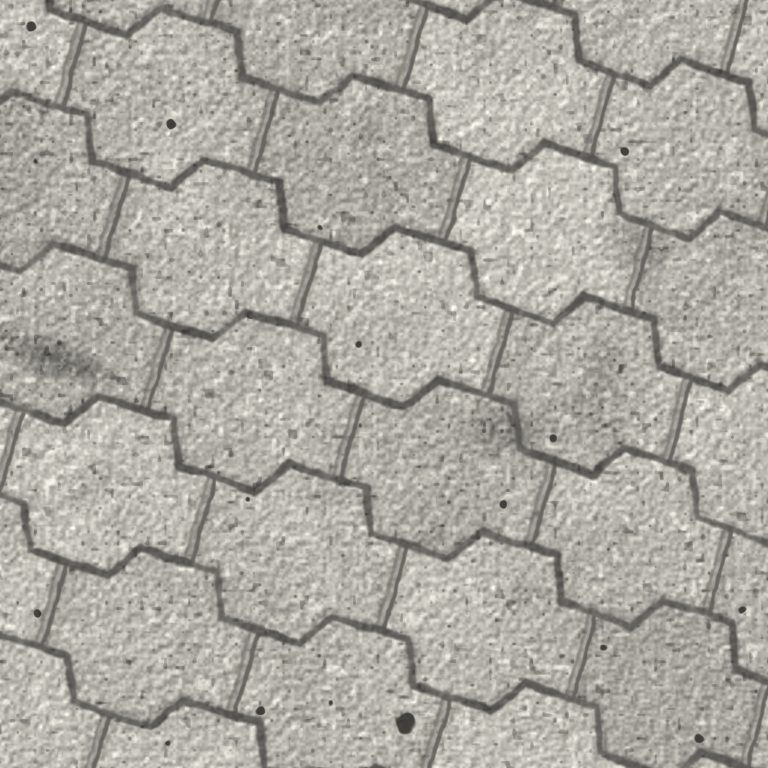
A Shadertoy shader for this texture:

```glsl
// Lattice steps and one stone rim, in canvas units with y pointing down
const vec2 ALONG = vec2(0.25, 0.0885);
const vec2 DOWN = vec2(0.056, 0.198);
const vec2 ORIGIN = vec2(0.471, 0.332);
const vec2 RIM[5] = vec2[5](vec2(0.0), vec2(0.044, -0.035), vec2(0.143, -0.005),
                            vec2(0.150, 0.055), ALONG);
const vec2 JOINT_TOP = vec2(0.193, 0.073);
const vec2 JOINT_END = vec2(0.161, 0.181);
const vec3 STONE_TINT = vec3(1.015, 1.0, 0.957);

float hash(vec2 p) {
    return fract(sin(dot(p, vec2(127.1, 311.7))) * 43758.5);
}

float noise(vec2 p) {
    vec2 i = floor(p), f = fract(p);
    f = f * f * (3.0 - 2.0 * f);
    return mix(mix(hash(i), hash(i + vec2(1, 0)), f.x),
               mix(hash(i + vec2(0, 1)), hash(i + vec2(1, 1)), f.x), f.y);
}

float fbm(vec2 p) {
    return 0.55 * noise(p) + 0.3 * noise(p * 2.1 + 7.0) + 0.15 * noise(p * 4.3 + 19.0);
}

float ramp(float a, float b, float x) {
    return clamp((x - a) / (b - a), 0.0, 1.0);
}

float segment(vec2 p, vec2 a, vec2 b) {
    vec2 d = b - a;
    return length(p - a - d * clamp(dot(p - a, d) / dot(d, d), 0.0, 1.0));
}

vec2 toLattice(vec2 p) {
    return inverse(mat2(ALONG, DOWN)) * p;
}

// Height of the stepped rim in sheared lattice coordinates
float rimHeight(float w) {
    float f = fract(w);
    float z = mix(0.0, -0.285, ramp(0.0, 0.184, f));
    z = mix(z, -0.314, ramp(0.184, 0.58, f));
    z = mix(z, 0.009, ramp(0.58, 0.599, f));
    return mix(z, 0.0, ramp(0.599, 1.0, f));
}

vec2 stoneId(vec2 uv) {
    float row = floor(uv.y) - 1.0;
    for (int j = 0; j < 2; j++) {
        float v = uv.y - floor(uv.y) - float(j);
        row += step(rimHeight(uv.x + 0.2 * v), v);
    }
    return vec2(floor(uv.x - 0.776 + 0.411 * (uv.y - row)), row);
}

// Distances to the stepped rims (x) and to the straight joints (y)
vec2 seams(vec2 p) {
    vec2 base = floor(toLattice(p));
    vec2 d = vec2(1.0);
    for (int j = -1; j <= 1; j++)
    for (int i = -1; i <= 1; i++) {
        vec2 cell = base + vec2(i, j);
        vec2 q = p - cell.x * ALONG - cell.y * DOWN;
        for (int k = 0; k < 4; k++) d.x = min(d.x, segment(q, RIM[k], RIM[k + 1]));
        d.y = min(d.y, segment(q, JOINT_TOP, JOINT_END));
    }
    return d;
}

float band(float inner, float outer, float d) {
    return 1.0 - smoothstep(inner, outer, d);
}

// Pebbly concrete: embossed grains, pale pebbles and dark pits
float grain(vec2 p) {
    float relief = noise(p * 150.0) - noise(p * 150.0 + vec2(0.5, 0.6));
    float fine = noise(p * 260.0 + 31.0) - 0.5;
    float pebbles = smoothstep(0.68, 0.92, noise(p * 115.0 + 57.0));
    float pits = smoothstep(0.76, 0.96, noise(p * 130.0 + 83.0));
    return 0.19 * relief + 0.15 * fine + 0.11 * pebbles - 0.19 * pits;
}

// Sparse dark chips, one candidate per grid square
float chips(vec2 p, float count) {
    vec2 id = floor(p * count);
    vec2 center = (id + 0.2 + 0.6 * vec2(hash(id + 3.0), hash(id + 9.0))) / count;
    float radius = mix(0.003, 0.007, hash(id + 21.0));
    float d = length(p - center) + 0.004 * (noise(p * 140.0) - 0.5);
    return step(0.78, hash(id + 15.0)) * band(radius - 0.002, radius + 0.001, d);
}

void mainImage(out vec4 fragColor, in vec2 fragCoord) {
    vec2 p = fragCoord / iResolution.xy;
    p.y = 1.0 - p.y;

    // Slight foreshortening at the right and ragged stone edges
    vec2 q = p - ORIGIN;
    q.x += 0.1 * max(p.x - 0.72, 0.0);
    q += 0.006 * (vec2(fbm(p * 45.0), fbm(p * 45.0 + 60.0)) - 0.5);

    // Stone surface
    vec2 id = stoneId(toLattice(q));
    float tone = 0.705 + 0.07 * (hash(id + 40.0) - 0.5) + grain(p);
    tone += 0.13 * (fbm(p * 9.0 + 5.0 * hash(id)) - 0.5);

    // Smudges and chips
    vec2 smudge = mat2(0.94, -0.34, 0.34, 0.94) * (p - vec2(0.07, 0.465));
    float stain = band(0.3, 1.0, length(smudge / vec2(0.1, 0.035)) + 0.7 * (fbm(p * 22.0) - 0.5));
    tone -= 0.2 * stain + 0.13 * smoothstep(0.66, 0.85, fbm(p * 6.0 + 11.0));
    float hole = band(0.011, 0.015, length(p - vec2(0.528, 0.94)) + 0.006 * (noise(p * 90.0) - 0.5));
    tone = mix(tone, 0.2, 0.9 * max(hole, chips(p, 8.0)));

    // Sandy straight joints with shaded sides, then dark stepped rims
    vec2 d = seams(q);
    vec2 lit = seams(q - vec2(0.003, 0.008));
    float wear = fbm(p * 30.0 + 90.0);
    tone += 0.07 * band(0.001, 0.006, lit.x) - 0.09 * band(0.003, 0.016, min(d.x, d.y));
    tone = mix(tone, 0.62 + 0.5 * grain(p), band(0.004, 0.007, d.y));
    float side = seams(q - vec2(0.0045, 0.0015)).y;
    float farSide = seams(q + vec2(0.005, 0.0015)).y;
    tone = mix(tone, 0.36, 0.85 * band(0.001, 0.0045, side));
    tone = mix(tone, 0.42, 0.5 * band(0.0005, 0.004, farSide));
    float rim = band(0.002, 0.0075, d.x + 0.004 * (wear - 0.5));
    tone = mix(tone, mix(0.27, 0.44, wear) + 0.3 * grain(p), 0.92 * rim);

    fragColor = vec4(clamp(tone * STONE_TINT, 0.0, 1.0), 1.0);
}
```
